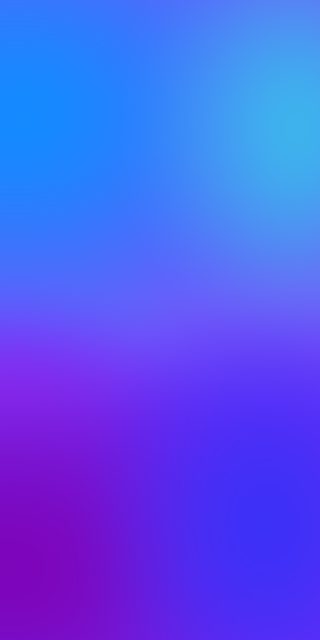
A WebGL 2 fragment shader for this background:

```glsl
#version 300 es
precision highp float;
// Soft mesh gradient: a violet vertical ramp with five broad elliptical
// glows laid over it (violet, azure, cyan, magenta, indigo), each one
// blended by a smooth falloff from its centre.

#define RAMP_START 0.30
#define RAMP_END 0.55
#define VIOLET_LOW vec3(0.43, 0.17, 0.97)
#define VIOLET_HIGH vec3(0.45, 0.345, 0.98)
#define VIOLET vec3(0.52, 0.20, 0.98)
#define AZURE vec3(0.08, 0.54, 1.00)
#define CYAN vec3(0.24, 0.70, 0.93)
#define MAGENTA vec3(0.49, 0.02, 0.73)
#define INDIGO vec3(0.24, 0.19, 0.97)

uniform vec2 u_resolution;
out vec4 fragColor;

// Weight of an elliptical glow: 1 at its centre, 0 beyond its radii.
float glow(vec2 uv, vec2 centre, vec2 radii) {
    return 1.0 - smoothstep(0.0, 1.0, length((uv - centre) / radii));
}

void main() {
    vec2 uv = gl_FragCoord.xy / u_resolution;

    // Base ramp
    vec3 color = mix(VIOLET_LOW, VIOLET_HIGH, smoothstep(RAMP_START, RAMP_END, uv.y));

    // Warm accent at the left edge
    color = mix(color, VIOLET, glow(uv, vec2(0.00, 0.40), vec2(0.55, 0.20)));

    // Upper glows
    color = mix(color, AZURE, glow(uv, vec2(0.05, 0.82), vec2(1.20, 0.45)));
    color = mix(color, CYAN, glow(uv, vec2(0.93, 0.80), vec2(0.60, 0.38)));

    // Lower glows
    color = mix(color, MAGENTA, glow(uv, vec2(0.03, 0.11), vec2(1.00, 0.42)));
    color = mix(color, INDIGO, glow(uv, vec2(0.83, 0.18), vec2(0.65, 0.40)));

    fragColor = vec4(color, 1.0);
}
```
